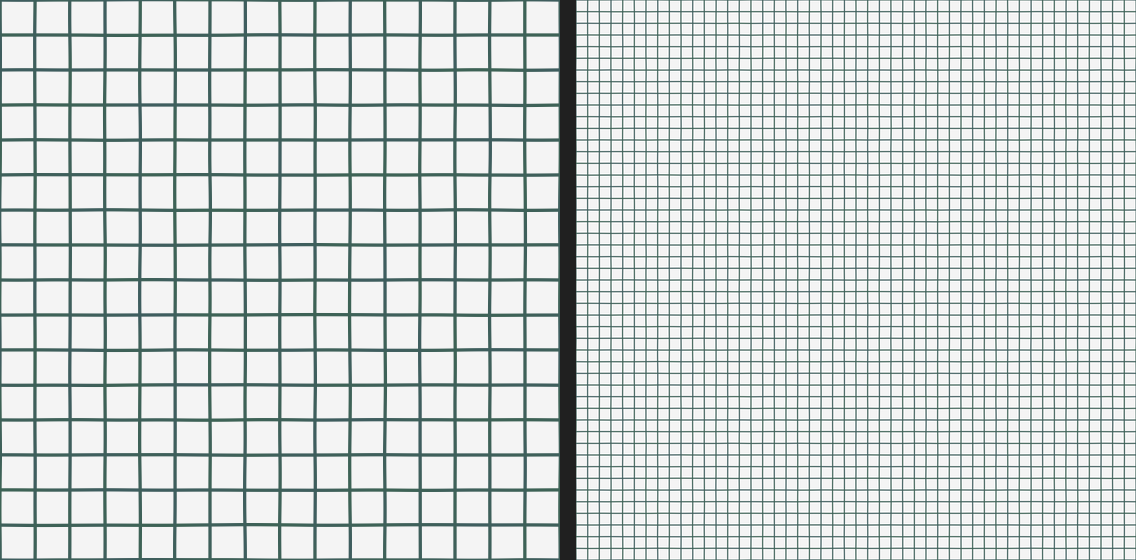
Left: one tile. Right: repeated 3 by 3.
Write a WebGL 1 fragment shader that draws this pattern.

```glsl
precision highp float;
// A square grid of thin dark teal lines on off-white, 16 cells each way.
// Lines are box-filtered distances to the nearest cell border; wrapping
// gradient noise shifts them very slightly and drifts their tint.

#define CELLS 16.0
#define LINE_WIDTH 0.094
#define WOBBLE 0.02
#define TINT_DRIFT 1.3
#define PAPER vec3(0.957, 0.957, 0.957)
#define BLUE_TEAL vec3(0.245, 0.365, 0.368)
#define GREEN_TEAL vec3(0.240, 0.385, 0.335)

uniform vec2 u_resolution;

// Pseudo-random unit gradient at a lattice point.
vec2 gradientAt(vec2 lattice, float seed) {
  float h = fract(sin(dot(lattice, vec2(12.99, 78.23)) + seed * 37.7) * 4375.85);
  float angle = 6.28318 * h;
  return vec2(cos(angle), sin(angle));
}

// Gradient noise that repeats after a whole number of lattice steps.
float wrappedNoise(vec2 p, vec2 period, float seed) {
  vec2 i = floor(p);
  vec2 f = p - i;
  vec2 u = f * f * f * (f * (f * 6.0 - 15.0) + 10.0);
  vec2 lo = mod(i, period);
  vec2 hi = mod(i + 1.0, period);
  float a = dot(gradientAt(lo, seed), f);
  float b = dot(gradientAt(vec2(hi.x, lo.y), seed), f - vec2(1.0, 0.0));
  float c = dot(gradientAt(vec2(lo.x, hi.y), seed), f - vec2(0.0, 1.0));
  float d = dot(gradientAt(hi, seed), f - 1.0);
  return mix(mix(a, b, u.x), mix(c, d, u.x), u.y);
}

// Lines across one axis: rgb is the tint, a is the coverage.
vec4 ruledLine(float across, float along, float pixel, float seed) {
  float index = floor(across + 0.5);
  vec2 place = vec2(index + 0.5, along * 0.5);
  vec2 period = vec2(CELLS, CELLS * 0.5);
  float shift = WOBBLE * wrappedNoise(place, period, seed);
  float dist = abs(across - index - shift);
  float coverage = clamp((0.5 * LINE_WIDTH - dist) / pixel + 0.5, 0.0, 1.0);
  float drift = 0.5 + TINT_DRIFT * wrappedNoise(place, period, seed + 2.0);
  return vec4(mix(BLUE_TEAL, GREEN_TEAL, clamp(drift, 0.0, 1.0)), coverage);
}

void main() {
  vec2 p = gl_FragCoord.xy / u_resolution * CELLS;
  vec2 pixel = CELLS / u_resolution;

  vec4 vertical = ruledLine(p.x, p.y, pixel.x, 1.0);
  vec4 horizontal = ruledLine(p.y, p.x, pixel.y, 2.0);

  // Join both directions into one flat layer of ink.
  float share = horizontal.a / max(vertical.a + horizontal.a, 0.001);
  vec3 ink = mix(vertical.rgb, horizontal.rgb, share);
  float coverage = 1.0 - (1.0 - vertical.a) * (1.0 - horizontal.a);

  gl_FragColor = vec4(mix(PAPER, ink, coverage), 1.0);
}
```
